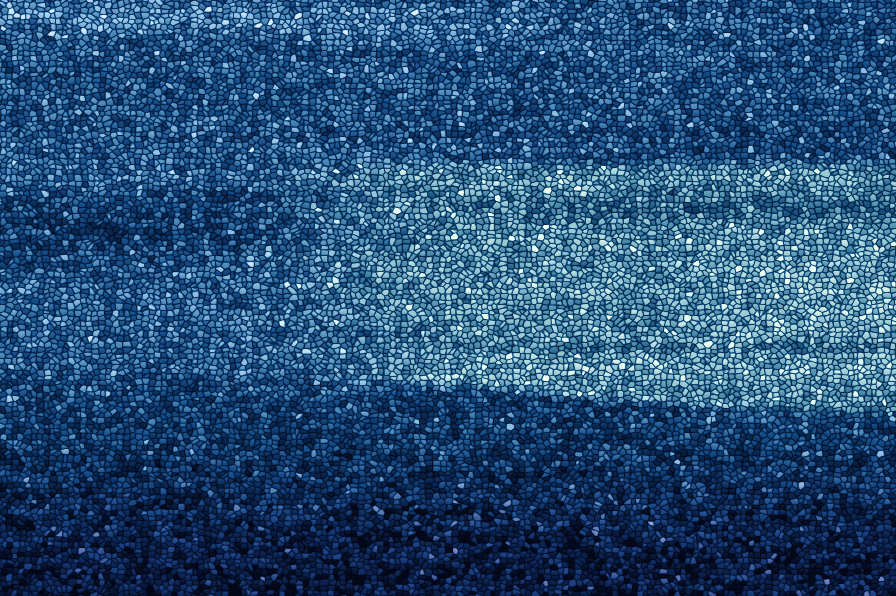
A Shadertoy shader for this texture:

```glsl
vec2 hash2(vec2 p) {
    vec3 q = fract(vec3(p.xyx) * vec3(0.1031, 0.1030, 0.0973));
    q += dot(q, q.yzx + 33.33);
    return fract((q.xx + q.yz) * q.zy);
}

float cornerSlope(vec2 cell, vec2 offset) {
    return dot(hash2(cell + 71.0) * 2.0 - 1.0, offset);
}

float gradientNoise(vec2 p) {
    vec2 i = floor(p), f = fract(p);
    vec2 u = f * f * f * (f * (f * 6.0 - 15.0) + 10.0);
    vec2 e = vec2(1, 0);
    float low = mix(cornerSlope(i, f), cornerSlope(i + e, f - e), u.x);
    float high = mix(cornerSlope(i + e.yx, f - e.yx), cornerSlope(i + e.xx, f - e.xx), u.x);
    return mix(low, high, u.y);
}

float band(float v, float start, float end, float soft) {
    return smoothstep(start - soft, start + soft, v) * (1.0 - smoothstep(end - soft, end + soft, v));
}

// Pale woven area, with a sloping lower border and a ragged left side
float paleArea(vec2 uv) {
    float lower = mix(0.372, 0.305, smoothstep(0.25, 1.0, uv.x));
    float ragged = uv.x + 0.16 * gradientNoise(vec2(uv.x * 3.0, uv.y * 22.0));
    return band(uv.y, lower, 0.725, 0.013) * smoothstep(0.23, 0.52, ragged);
}

// Dye lightness from 0 (navy) to 1 (ice blue)
float dyeTone(vec2 uv) {
    float x = uv.x, y = uv.y + 0.012 * gradientNoise(uv * vec2(7, 25));
    float pale = paleArea(vec2(x, y));
    float tone = mix(0.19, 0.40, smoothstep(0.0, 0.32, y));
    tone += 0.11 * smoothstep(0.30, 0.40, y) + 0.21 * pale;

    // Horizontal stripes inside the pale area
    tone -= 0.15 * pale * band(y, 0.632, 0.678, 0.015) * smoothstep(0.4, 0.65, x);
    tone -= 0.13 * pale * band(y, 0.408, 0.422, 0.008) * smoothstep(0.4, 0.6, x);
    tone += 0.09 * pale * band(y, 0.31, 0.40, 0.02);
    tone += 0.08 * band(y, 0.43, 0.56, 0.03) * smoothstep(0.72, 0.9, x);

    // Blue field around it
    float left = 1.0 - smoothstep(0.2, 0.42, x);
    tone -= 0.10 * left * band(y, 0.57, 0.67, 0.03);
    tone += 0.05 * left * (band(y, 0.38, 0.55, 0.04) + band(y, 0.69, 0.74, 0.02));
    tone -= 0.07 * band(y, 0.735, 0.80, 0.02) * smoothstep(0.4, 0.9, x);
    float streak = (y - 0.982 + 0.05 * x) / 0.028;
    tone += 0.23 * exp(-streak * streak) * (1.0 - smoothstep(0.3, 0.85, x));

    // Long fibre streaks and small clumps
    tone += 0.10 * gradientNoise(uv * vec2(4, 38));
    return tone + 0.12 * gradientNoise(uv * vec2(48, 36));
}

vec3 dyeColor(float t) {
    vec3 c = mix(vec3(0.01, 0.03, 0.09), vec3(0.03, 0.15, 0.31), smoothstep(0.03, 0.28, t));
    c = mix(c, vec3(0.08, 0.30, 0.53), smoothstep(0.25, 0.50, t));
    c = mix(c, vec3(0.30, 0.54, 0.72), smoothstep(0.47, 0.73, t));
    c = mix(c, vec3(0.56, 0.74, 0.87), smoothstep(0.70, 0.92, t));
    return mix(c, vec3(0.86, 0.94, 0.99), smoothstep(0.92, 1.2, t));
}

void mainImage(out vec4 fragColor, in vec2 fragCoord) {
    vec2 p = fragCoord / iResolution.x;
    vec2 density = vec2(145, 166);
    vec2 grid = p * density;
    grid += 0.45 * vec2(gradientNoise(grid * 0.4), gradientNoise(grid * 0.4 + 40.0));

    // Nearest two yarn tufts
    float nearest = 9.0, second = 9.0;
    vec2 tuft = vec2(0), center = vec2(0);
    for (int j = -1; j <= 1; j++) {
        for (int i = -1; i <= 1; i++) {
            vec2 cell = floor(grid) + vec2(i, j);
            vec2 point = cell + 0.1 + 0.8 * hash2(cell);
            float d = length(grid - point);
            second = min(second, max(nearest, d));
            if (d < nearest) {
                nearest = d;
                tuft = cell;
                center = point;
            }
        }
    }

    // Each tuft takes one dye tone, darkened in the gaps and lit from above
    vec2 uv = center / density * vec2(1.0, iResolution.x / iResolution.y);
    vec2 variation = hash2(tuft + 19.0);
    float tone = dyeTone(uv) + 0.36 * (variation.x - 0.5) + 0.32 * pow(variation.y, 10.0);
    float gap = smoothstep(0.0, 0.38, second - nearest);
    tone *= mix(0.42, 1.12, gap);
    tone += 0.10 * (grid.y - center.y) * gap;

    // Teal cast in the pale area, violet cast near the bottom
    vec3 color = dyeColor(tone);
    color *= mix(vec3(1), vec3(1.08, 1.06, 0.95), paleArea(uv));
    color *= mix(vec3(1.4, 0.88, 1.0), vec3(1), smoothstep(0.02, 0.28, uv.y));
    fragColor = vec4(color, 1.0);
}
```
